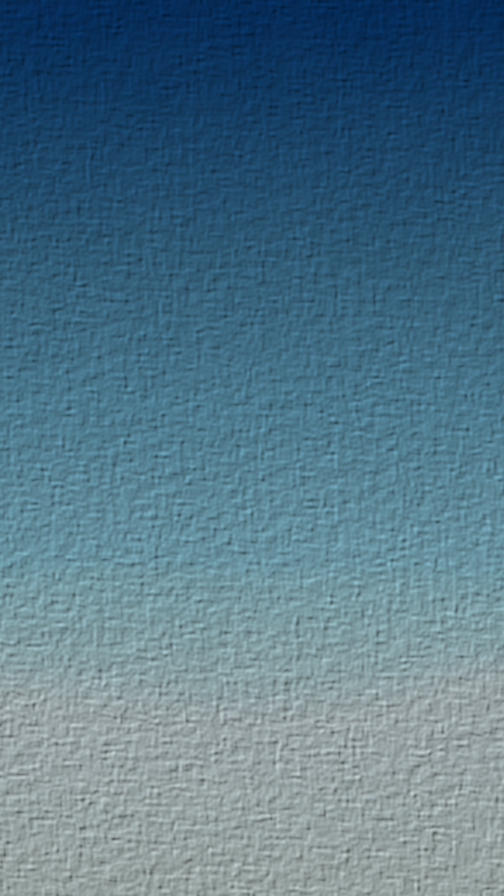
Give the GLSL for this background, as a Shadertoy shader.

```glsl
float hash(vec2 p) {
    return fract(sin(dot(p, vec2(127.1, 311.7))) * 43758.5453);
}

float noise(vec2 p) {
    vec2 i = floor(p), f = fract(p);
    f = f * f * (3.0 - 2.0 * f);
    return mix(mix(hash(i), hash(i + vec2(1, 0)), f.x),
               mix(hash(i + vec2(0, 1)), hash(i + vec2(1, 1)), f.x), f.y);
}

// Height of the cloth: short threads running both ways, plus fine grain
float weave(vec2 p) {
    vec2 q = p + 0.004 * vec2(noise(p * 70.0), noise(p * 70.0 + 31.0));
    float across = noise(q * vec2(75, 235));
    float upright = noise(q * vec2(235, 75) + 47.0);
    return 0.7 * across + 0.6 * upright + 0.45 * noise(p * 260.0 + 13.0);
}

// Blend of colours from the top (0) to the bottom (1)
vec3 skyColor(float t) {
    vec3 c = mix(vec3(0.02, 0.17, 0.34), vec3(0.06, 0.22, 0.37), smoothstep(0.0, 0.12, t));
    c = mix(c, vec3(0.18, 0.35, 0.455), clamp((t - 0.1) / 0.18, 0.0, 1.0));
    c = mix(c, vec3(0.29, 0.47, 0.55), clamp((t - 0.28) / 0.17, 0.0, 1.0));
    c = mix(c, vec3(0.41, 0.575, 0.625), clamp((t - 0.45) / 0.18, 0.0, 1.0));
    return mix(c, vec3(0.52, 0.62, 0.64), clamp((t - 0.63) / 0.13, 0.0, 1.0));
}

void mainImage(out vec4 fragColor, in vec2 fragCoord) {
    vec2 uv = fragCoord / iResolution.xy;
    vec2 p = fragCoord / iResolution.y;
    float t = 1.0 - uv.y;
    vec3 color = skyColor(t);

    // Uneven haze bands above the pale ground
    float drift = noise(vec2(uv.x * 4.0, t * 9.0)) - 0.5;
    float haze = smoothstep(0.625, 0.66, t + 0.035 * drift);
    color += vec3(0.02, 0.01, 0.0) * haze;
    float edge = 0.772 + 0.011 * sin(uv.x * 6.0 - 1.2) - 0.02 * smoothstep(0.75, 1.0, uv.x);
    float ground = smoothstep(-0.03, 0.025, t - edge + 0.02 * drift);
    vec3 grey = mix(vec3(0.595, 0.64, 0.65), vec3(0.585, 0.63, 0.625), smoothstep(0.8, 1.0, t));
    color = mix(color, grey, ground);

    // Relief lit from the upper left
    vec2 toLight = vec2(-0.0012, 0.0013);
    float relief = weave(p - toLight) - weave(p + toLight);
    float shade = clamp(-relief, -0.8, 0.8);
    color *= 1.0 - 0.33 * shade - 0.1 * smoothstep(0.3, 0.8, shade);
    color += 0.012 * (noise(p * 18.0) - 0.5);

    fragColor = vec4(clamp(color, 0.0, 1.0), 1.0);
}
```
